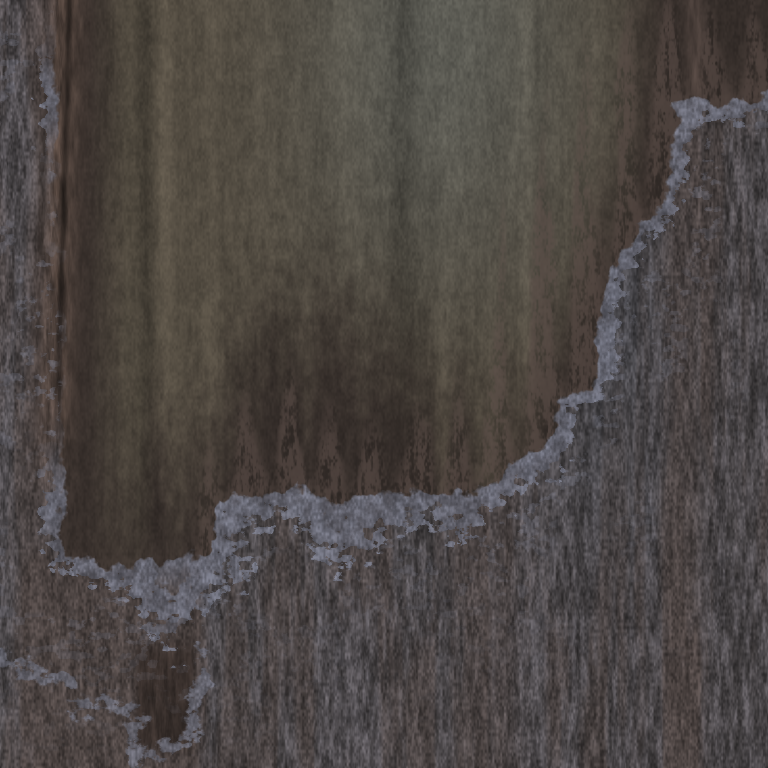
This texture is drawn by a WebGL 2 fragment shader. Its source:

```glsl
#version 300 es
precision highp float;
// Rust-stained metal: an olive streaked panel framed by ragged pale crust over grey weathered grain.
uniform vec2 u_resolution;
out vec4 fragColor;

// Crust outline, down the left wall and then rightwards.
const vec2 RIM[21] = vec2[21](
  vec2(.07, 1.1), vec2(.082, .285), vec2(.143, .258), vec2(.271, .276), vec2(.286, .348),
  vec2(.384, .365), vec2(.43, .341), vec2(.508, .358), vec2(.625, .356), vec2(.671, .395),
  vec2(.714, .414), vec2(.729, .473), vec2(.768, .499), vec2(.785, .609), vec2(.801, .665),
  vec2(.853, .718), vec2(.872, .772), vec2(.883, .864), vec2(.905, .868), vec2(.938, .856),
  vec2(1.03, .892));

// Broken ledges in the lower left corner.
const vec2 LEDGE[8] = vec2[8](
  vec2(-.01, .165), vec2(.03, .12), vec2(.08, .125), vec2(.1, .08),
  vec2(.175, .075), vec2(.178, .005), vec2(.25, .035), vec2(.264, .15));

float hash(vec2 p) {
  vec3 q = fract(p.xyx * .1031);
  q += dot(q, q.yzx + 33.33);
  return fract((q.x + q.y) * q.z);
}

float noise(vec2 p) {
  vec2 i = floor(p), f = fract(p);
  f *= f * (3. - 2. * f);
  return mix(mix(hash(i), hash(i + vec2(1, 0)), f.x),
             mix(hash(i + vec2(0, 1)), hash(i + vec2(1, 1)), f.x), f.y);
}

float layered(vec2 p) {
  float sum = 0., weight = .53;
  for (int i = 0; i < 4; i++) {
    sum += weight * noise(p);
    p = p * 2.03 + 17.3;
    weight *= .5;
  }
  return sum;
}

float segment(vec2 p, vec2 a, vec2 b) {
  vec2 ab = b - a;
  return length(p - a - ab * clamp(dot(p - a, ab) / dot(ab, ab), 0., 1.));
}

// Signed distance to the rim, positive on the crust side.
float rimDepth(vec2 p) {
  float dist = 2., height = 2.;
  for (int i = 0; i < 20; i++) {
    vec2 a = RIM[i], b = RIM[i + 1];
    dist = min(dist, segment(p, a, b));
    if (p.x >= a.x && p.x < b.x) height = mix(a.y, b.y, (p.x - a.x) / (b.x - a.x));
  }
  return p.y < height ? dist : -dist;
}

float bump(float x, float center, float width) {
  float t = (x - center) / width;
  return exp(-t * t);
}

void main() {
  vec2 uv = gl_FragCoord.xy / u_resolution;
  float x = uv.x, y = uv.y, soft = 2. / u_resolution.y;
  float streak = layered(uv * vec2(45, 2.5)) - .5;
  float fine = layered(uv * vec2(190, 32)) - .5;
  float grain = noise(uv * vec2(400, 230)) - .5;
  float mottle = layered(uv * vec2(90, 60) + 70.) - .5;
  float ragged = layered(uv * vec2(75, 110) + 9.);
  vec2 warped = uv + .03 * (vec2(layered(uv * 45.), layered(uv * 52. + 60.)) - .5);
  float depth = rimDepth(warped);

  // Olive stain fading into dark brown at its borders.
  float low = .32 + .2 * bump(x, .42, .15) + .12 * bump(x, .75, .08);
  float right = .68 + .12 * smoothstep(.4, .9, y);
  float glow = smoothstep(low - .12, low + .24, y + .22 * streak + .1 * mottle)
             * smoothstep(.11, .17, x + .03 * streak)
             * smoothstep(.08, -.03, x - right + .05 * streak);
  vec3 stain = mix(vec3(.212, .182, .167), vec3(.312, .285, .244), glow);
  stain = mix(stain, vec3(.37, .372, .345), glow * .85 * bump(x, .57, .19) * smoothstep(.4, .95, y));
  float columns = .14 * bump(x, .215, .012) + .12 * bump(x, .277, .014) + .08 * bump(x, .685, .01)
                - .17 * bump(x, .53, .022) - .17 * bump(x, .19, .012) + .03 * sin(x * 95.) * sin(x * 37. + 1.);
  stain *= 1. + columns * glow + .18 * streak + .2 * fine + .2 * mottle + .15 * grain;

  // Worn speckled stubs rising above the rim.
  float comb = .5 + .5 * cos((x - .378) * 115. + 2. * noise(uv * vec2(25, 9)) - 1.);
  float stubHeight = (.015 + .14 * comb * (.5 + .6 * noise(vec2(x * 18., 3)))) * smoothstep(.22, .33, x);
  float stub = smoothstep(-.03, .05, stubHeight + depth) * smoothstep(-.16, .06, .5 * fine + .3 * mottle + .2 * grain);
  stain = mix(stain, vec3(.35, .295, .275), .6 * stub);
  stain = mix(stain, vec3(.32, .27, .25) * (1. + .6 * fine), .8 * bump(x, .905, .012) * smoothstep(.85, .9, y));

  // Grey grained metal with brown runs and a dark pit.
  vec3 metal = mix(vec3(.245, .232, .235), vec3(.345, .33, .345), smoothstep(-.3, .3, .65 * fine + .35 * streak));
  float brown = .65 * bump(x, .892, .022) + .5 * bump(x, .655, .02)
              + .8 * smoothstep(.02, .05, x) * smoothstep(.28, .25, x) * smoothstep(.3, .22, y)
              + .55 * smoothstep(.42, .66, layered(uv * vec2(40, 3) + 31.));
  metal = mix(metal, vec3(.295, .257, .245), min(brown, .8));
  metal = mix(metal, vec3(.25, .26, .285), .4 * bump(x, .81, .07) * smoothstep(.1, .5, y));
  metal *= 1. + .55 * fine + .42 * grain;
  float pit = smoothstep(.172, .184, x) * smoothstep(.26, .245, x) * smoothstep(.01, .04, y) * smoothstep(.18, .14, y);
  metal = mix(metal, vec3(.2, .165, .15) * (1. + .8 * fine), .8 * pit);
  vec3 color = mix(stain, metal, smoothstep(-soft, soft, depth));

  // Brown strip with dark seams along the left wall.
  float seam = .057 + .028 * y;
  float strip = bump(x + .012 * streak, seam, .025) * smoothstep(.3, .5, y);
  color = mix(color, vec3(.34, .28, .25) * (1. + .9 * fine), .85 * strip);
  color *= 1. - .42 * (bump(x, seam + .005, .005) + .5 * bump(x, seam - .022, .004)) * smoothstep(.35, .55, y);

  // Pale crust below the rim, with thicker sheets and loose flecks.
  float reach = .019 + .045 * bump(x, .46, .07) + .03 * bump(x, .6, .04) + .08 * bump(x, .225, .045)
              + .025 * bump(x, .33, .04) + .012 * bump(x, .7, .04);
  float wall = smoothstep(.1, .08, x) * smoothstep(.28, .31, y);
  float patches = mix(1., max(bump(y, .87, .06), bump(y, .34, .06)), wall);
  float crust = smoothstep(-.03, .1, 2. * ragged - .1 - .85 * depth / reach) * smoothstep(-soft, soft, depth) * patches;
  float flecks = smoothstep(.53, .64, ragged) * exp(-9. * max(depth, 0.)) * smoothstep(0., .01, depth);
  crust = max(crust, .65 * flecks * smoothstep(.4, .6, noise(uv * vec2(24, 13))));
  float ledge = 2.;
  for (int i = 0; i < 7; i++) ledge = min(ledge, segment(warped, LEDGE[i], LEDGE[i + 1]));
  crust = max(crust, .85 * smoothstep(.012, .004, ledge + .03 * (.5 - ragged)) * smoothstep(.36, .5, ragged));
  crust *= 1. - .9 * smoothstep(.52, .6, layered(uv * 38. + 5.)) * bump(x, .22, .06) * bump(y, .22, .035);
  vec3 pale = mix(vec3(.33, .33, .365), vec3(.485, .495, .555), smoothstep(0., .5, .5 * (ragged + mottle)));
  color = mix(color, pale * (.98 + .3 * grain), .88 * crust);
  fragColor = vec4(color, 1);
}
```
